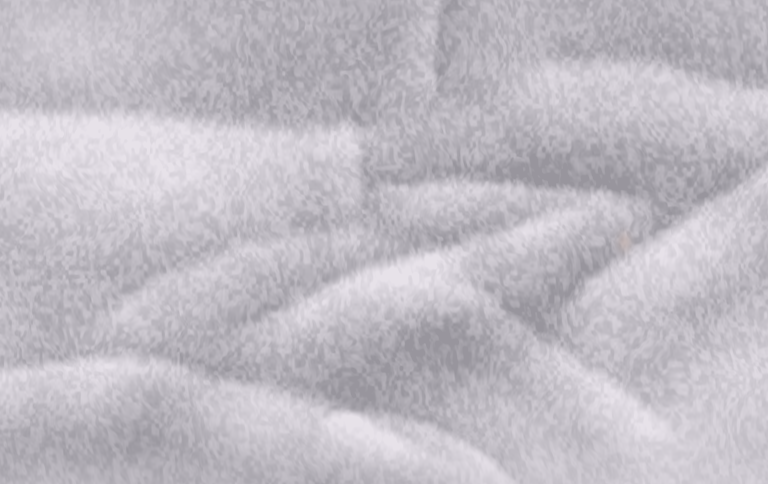
Write a Shadertoy shader that draws this texture.

```glsl
#define SHADE_COLOR vec3(0.595, 0.585, 0.615)
#define LIGHT_COLOR vec3(0.905, 0.885, 0.915)
#define STAIN_COLOR vec3(0.82, 0.73, 0.70)
#define BASE_TONE 0.57
#define FOLD_CONTRAST 1.2
#define PILE_CONTRAST 0.46
#define PILE_SCALE vec2(138.0, 88.0)
#define PILE_WARP 0.028
#define FOLD_WOBBLE 0.035
#define FOLD_COUNT 11

// Crest lines: start and end, in units of the canvas height
const vec4 CRESTS[FOLD_COUNT] = vec4[](
    vec4(-0.20, 0.20, 1.00, 0.01),
    vec4(0.45, 0.31, 1.24, 0.61),
    vec4(0.12, 0.27, 1.02, 0.47),
    vec4(1.12, 0.35, 1.78, 0.75),
    vec4(0.71, 0.60, 1.38, 0.60),
    vec4(1.00, 0.87, 1.78, 0.74),
    vec4(-0.25, 0.79, 0.88, 0.74),
    vec4(0.91, 0.45, 1.42, 0.09),
    vec4(0.62, 0.13, 1.09, -0.04),
    vec4(0.96, 1.12, 0.89, 0.76),
    vec4(0.71, 0.79, 0.75, 0.52));

// Bend, width, crest light, shadow behind
const vec4 SHAPES[FOLD_COUNT] = vec4[](
    vec4(0.13, 0.13, 0.30, 0.22),
    vec4(0.01, 0.14, 0.36, 0.28),
    vec4(0.14, 0.16, 0.28, 0.10),
    vec4(0.03, 0.14, 0.32, 0.26),
    vec4(0.03, 0.10, 0.28, 0.34),
    vec4(0.05, 0.14, 0.32, 0.14),
    vec4(-0.01, 0.20, 0.26, 0.26),
    vec4(0.02, 0.09, 0.20, 0.18),
    vec4(0.09, 0.10, 0.24, 0.22),
    vec4(-0.02, 0.09, 0.12, 0.32),
    vec4(0.01, 0.07, 0.08, 0.24));

float hash(vec2 p) {
    return fract(sin(dot(p, vec2(127.1, 311.7))) * 43758.5453);
}

float valueNoise(vec2 p) {
    vec2 cell = floor(p);
    vec2 f = fract(p);
    f = f * f * (3.0 - 2.0 * f);
    float bottom = mix(hash(cell), hash(cell + vec2(1, 0)), f.x);
    float top = mix(hash(cell + vec2(0, 1)), hash(cell + vec2(1, 1)), f.x);
    return mix(bottom, top, f.y);
}

vec2 noisePair(vec2 p) {
    return vec2(valueNoise(p), valueNoise(p + 37.4)) - 0.5;
}

float blob(vec2 p, vec2 center, vec2 radius) {
    vec2 q = (p - center) / radius;
    return exp(-dot(q, q));
}

// Crisp lit crest fading down to a shaded flank, with a shadow behind it
float foldTone(vec2 p, vec4 crest, vec4 shape) {
    vec2 along = crest.zw - crest.xy;
    vec2 q = p - crest.xy;
    float t = dot(q, along) / dot(along, along);
    float d = dot(q, normalize(vec2(-along.y, along.x)));
    float s = (d - shape.x * 4.0 * t * (1.0 - t)) / shape.y;
    float ends = smoothstep(0.0, 0.20, t) * (1.0 - smoothstep(0.80, 1.0, t));
    float crestLight = (1.0 - smoothstep(-0.22, 0.10, s)) * exp(1.3 * min(s, 0.0));
    float flankShade = exp(-2.5 * (s + 1.4) * (s + 1.4));
    float backShadow = smoothstep(-0.12, 0.14, s) * exp(-1.8 * max(s, 0.0));
    return ends * (shape.z * (1.15 * crestLight - 0.8 * flankShade) - shape.w * backShadow);
}

// Short upright tufts, leaning with a slow warp
float pile(vec2 p) {
    vec2 q = p + PILE_WARP * noisePair(p * 9.0) + 0.008 * noisePair(p * 40.0);
    q.x += 0.08 * q.y;
    float tufts = smoothstep(0.1, 0.9, valueNoise(q * PILE_SCALE));
    float fibers = valueNoise(q * PILE_SCALE * 1.7 + 11.0);
    float clumps = valueNoise(q * PILE_SCALE * 0.45 + 5.0);
    return 0.55 * tufts + 0.25 * fibers + 0.20 * clumps - 0.5;
}

void mainImage(out vec4 fragColor, in vec2 fragCoord) {
    vec2 p = fragCoord / iResolution.y;
    vec2 draped = p + FOLD_WOBBLE * noisePair(p * 5.0) + 0.010 * noisePair(p * 22.0);

    // Broad light over the cloth and small rumples in it
    float tone = BASE_TONE + 0.14 * (valueNoise(p * 3.0 + 8.0) - 0.5);
    tone += 0.12 * (valueNoise(draped * vec2(11.0, 14.0) + 3.0) - 0.5);
    tone -= 0.15 * smoothstep(0.72, 0.90, p.y);
    tone += 0.30 * blob(p, vec2(0.14, 0.90), vec2(0.18, 0.10));
    tone += 0.18 * blob(p, vec2(0.25, 0.58), vec2(0.40, 0.18));
    tone += 0.16 * blob(p, vec2(1.40, 0.20), vec2(0.25, 0.20));
    tone -= 0.18 * blob(p, vec2(1.10, 0.36), vec2(0.10, 0.07));

    float folds = 0.0;
    for (int i = 0; i < FOLD_COUNT; i++) {
        folds += foldTone(draped, CRESTS[i], SHAPES[i]);
    }
    tone += FOLD_CONTRAST * folds;

    // Pile is sharpest across the middle and shows most in the shade
    float sharpness = smoothstep(-0.10, 0.30, p.y) * (1.0 - smoothstep(0.80, 1.25, p.y));
    sharpness *= 1.0 - 0.7 * blob(p, vec2(0.12, 0.92), vec2(0.30, 0.14));
    float relief = mix(1.15, 0.75, smoothstep(0.3, 0.9, tone));
    tone += PILE_CONTRAST * relief * mix(0.55, 1.0, sharpness) * pile(p);

    vec3 color = mix(SHADE_COLOR, LIGHT_COLOR, clamp(tone, 0.0, 1.0));
    color = mix(color, STAIN_COLOR, 0.5 * blob(p, vec2(1.29, 0.50), vec2(0.014, 0.020)));
    fragColor = vec4(color, 1.0);
}
```
